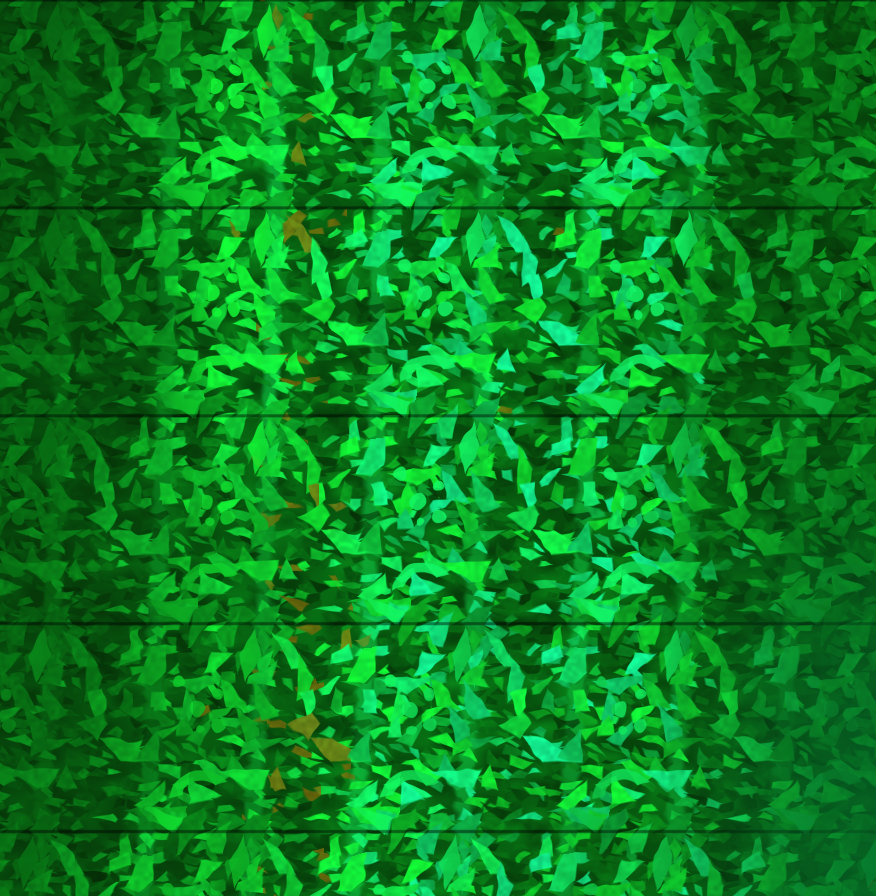
A Shadertoy shader for this texture:

```glsl
// Green holographic foil: repeating tiles of bright shards, slivers, discs and arcs.
#define REPEATS vec2(4.15, 4.31)      // tiles across and down
#define DRIFT 0.033                   // leftward lean of the columns
#define SLIVERS vec2(13.0, 20.0)      // sliver cells per tile
#define SHARDS vec2(8.0, 9.0)         // large shard cells per tile
#define DEEP vec3(0.02, 0.16, 0.02)
#define LEAF vec3(0.03, 0.46, 0.08)
#define BRIGHT vec3(0.07, 0.93, 0.20)
#define TEAL vec3(0.07, 0.91, 0.54)
#define AMBER vec3(0.50, 0.42, 0.04)

const float TAU = 6.28318;

vec4 hash4(vec2 p) {
    vec4 q = fract(p.xyxy * vec4(0.1031, 0.1030, 0.0973, 0.1099));
    q += dot(q, q.wzxy + 33.33);
    return fract((q.xxyz + q.yzzw) * q.zywx);
}

float noise(vec2 p) {
    vec2 i = floor(p), f = fract(p);
    f = f * f * (3.0 - 2.0 * f);
    return mix(mix(hash4(i).x, hash4(i + vec2(1, 0)).x, f.x),
               mix(hash4(i + vec2(0, 1)).x, hash4(i + vec2(1, 1)).x, f.x), f.y);
}

mat2 rotation(float a) {
    return mat2(cos(a), -sin(a), sin(a), cos(a));
}

// Irregular four-sided piece of about unit radius
float pieceDistance(vec2 p, vec4 h) {
    float d = -9.0;
    for (int k = 0; k < 4; k++) {
        float a = TAU * 0.25 * float(k) + (h[k] - 0.5) * 1.4;
        d = max(d, dot(p, vec2(cos(a), sin(a))) - 0.5 - 0.6 * fract(h[k] * 7.3));
    }
    return d;
}

// Foil colour from brightness, hue toward teal, and lighting
vec3 foil(float level, float teal, float light) {
    float v = level * light;
    vec3 lit = mix(BRIGHT, TEAL, teal);
    return v < 0.5 ? mix(DEEP, LEAF, v * 2.0) : mix(LEAF, lit, min(v * 2.0 - 1.0, 1.1));
}

// One layer of scattered pieces, repeated with each tile
void addPieces(inout vec3 col, vec2 p, vec2 n, float large, vec2 uv, float light, float aa) {
    vec2 base = floor(p * n);
    for (int y = -1; y <= 1; y++)
    for (int x = -1; x <= 1; x++) {
        vec2 id = base + vec2(x, y), cell = mod(id, n);
        vec4 h = hash4(cell + 17.0 + large * 53.0);
        vec4 shape = hash4(cell * 1.7 + 71.3 + large * 29.0);
        vec4 own = hash4(id + 211.0);
        float column = 0.5 + 0.5 * cos(TAU * (cell.x / n.x - 0.05));
        float keep = mix(0.88, 0.20 + 0.45 * column, large);
        vec2 q = (p * n - id - 0.2 - 0.6 * h.xy) / n;
        q = rotation((h.z - 0.4) * mix(1.3, 5.0, large)) * q;
        vec2 size = vec2(0.56, mix(0.44, 0.36, large)) / n * (0.75 + 0.4 * shape.x);
        float d = pieceDistance(q / size, shape) * min(size.x, size.y);
        float cover = smoothstep(aa, -aa, d) * step(h.w, keep);

        float level = mix(fract(h.w * 13.7), own.x, 0.25);
        level = mix(level * 1.15, 0.55 + 0.5 * level, large);
        float middle = smoothstep(0.28, 0.5, uv.x) * smoothstep(1.0, 0.75, uv.x);
        float teal = smoothstep(0.75, 0.2, own.y) * (0.15 + 0.85 * middle);
        vec3 tint = foil(level, teal, light);
        // Sparse warm glints along one column
        float warm = exp(-pow((uv.x - 0.34) / 0.045, 2.0)) * (0.35 + 0.65 * uv.y);
        tint = mix(tint, AMBER, 0.8 * step(own.z, 0.22 * warm));
        tint *= 0.9 + 0.2 * noise(p * 45.0);
        col = mix(col, tint, cover * mix(0.92, 0.96, large));
    }
}

// Diamond, arc, wedge and discs that mark every tile
float motif(vec2 p, float aa) {
    vec2 q = fract(p - vec2(0.26, 0.15) + 0.5) - 0.5;
    float d = (abs(q.x + q.y * 0.12) / 0.05 + abs(q.y) / 0.13 - 1.0) * 0.045;
    q = fract(p - vec2(0.06, 0.83) + 0.5) - 0.5;
    float arc = max(abs(length(q * vec2(0.85, 1.0)) - 0.10) - 0.024, q.y + 0.035 + q.x * 0.3);
    d = min(d, arc);
    q = rotation(0.5) * (fract(p - vec2(0.88, 0.93) + 0.5) - 0.5);
    d = min(d, max(abs(q.x) - 0.09, abs(q.y) - 0.025 - 0.2 * q.x));
    for (float k = 0.0; k < 5.0; k++) {
        vec2 c = vec2(0.04 + 0.11 * sin(k * 2.4), 0.38 + 0.13 * cos(k * 1.9));
        d = min(d, length(fract(p - c + 0.5) - 0.5) - 0.022 - 0.004 * k);
    }
    return smoothstep(aa, -aa, d);
}

void mainImage(out vec4 fragColor, in vec2 fragCoord) {
    vec2 uv = fragCoord / iResolution.xy;
    uv.y = 1.0 - uv.y;                                   // measured downward
    vec2 p = vec2(uv.x + DRIFT * uv.y * uv.y, uv.y) * REPEATS;
    float aa = 0.8 * REPEATS.y / iResolution.y;
    vec2 warped = p + 0.018 * (vec2(noise(p * 19.0), noise(p * 19.0 + 40.0)) - 0.5);

    // Broad sheen: dim sides, brightest through the middle
    float light = mix(0.50, 1.08, smoothstep(-0.02, 0.32, uv.x));
    light *= mix(1.0, 0.70, smoothstep(0.68, 0.98, uv.x));
    light *= 0.86 + 0.28 * noise(uv * vec2(7.0, 5.0) + 3.0);
    light *= mix(0.85, 1.0, smoothstep(0.0, 0.18, uv.y));

    // Dark ground and the narrow pale strips, two per tile
    vec3 col = foil(0.12 + 0.38 * noise(warped * vec2(9.0, 14.0)), 0.2, light);
    float strip = abs(fract(p.x * 2.0 - 0.62 + 0.5) - 0.5) * 0.5;
    strip = smoothstep(0.055, 0.02, strip + 0.03 * (noise(p * 24.0) - 0.5));
    col = mix(col, foil(0.72, 0.45, light), 0.55 * strip);

    addPieces(col, warped, SLIVERS, 0.0, uv, light, aa);
    addPieces(col, warped, SHARDS, 1.0, uv, light, aa);
    float shine = 0.72 + 0.35 * hash4(floor(p) + 9.0).x;
    col = mix(col, foil(shine, 0.5 * smoothstep(0.3, 0.5, uv.x), light), 0.85 * motif(warped, aa));

    // Pale strip veil, tile seams, and haze in the lower right
    col = mix(col, foil(0.68, 0.5, light), 0.22 * strip);
    float seam = abs(fract(p.y + 0.5) - 0.5);
    col *= 1.0 - 0.45 * smoothstep(0.012, 0.003, seam);
    float haze = smoothstep(0.72, 1.0, uv.x) * smoothstep(0.35, 0.9, uv.y);
    col = mix(col, vec3(0.02, 0.40, 0.17), 0.65 * haze);
    fragColor = vec4(clamp(col, 0.0, 1.0), 1.0);
}
```
